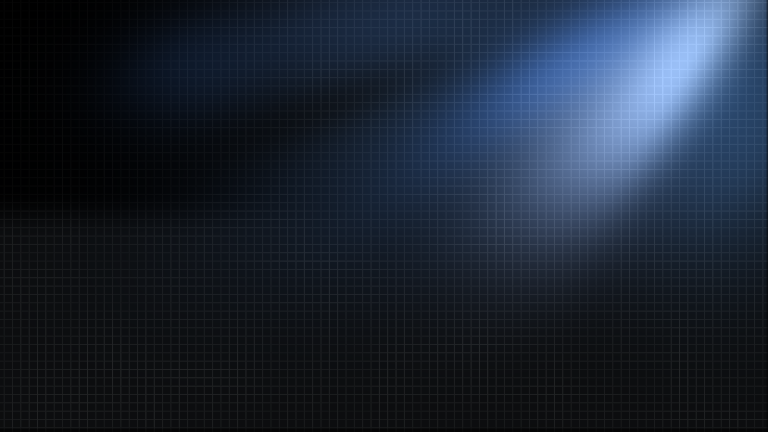
Reproduce this background procedurally as a WebGL 1 fragment shader.

```glsl
precision highp float;
uniform vec2 u_resolution;

vec2 hashGradient(vec2 cell) {
  float angle = 6.2832 * fract(sin(dot(cell, vec2(127.1, 311.7))) * 43758.5);
  return vec2(cos(angle), sin(angle));
}

float gradientNoise(vec2 p) {
  vec2 cell = floor(p);
  vec2 f = fract(p);
  vec2 blend = f * f * f * (f * (f * 6.0 - 15.0) + 10.0);
  float a = dot(hashGradient(cell), f);
  float b = dot(hashGradient(cell + vec2(1.0, 0.0)), f - vec2(1.0, 0.0));
  float c = dot(hashGradient(cell + vec2(0.0, 1.0)), f - vec2(0.0, 1.0));
  float d = dot(hashGradient(cell + 1.0), f - 1.0);
  return mix(mix(a, b, blend.x), mix(c, d, blend.x), blend.y);
}

// Rotated elliptical falloff; radii run along and across the angle
float glow(vec2 p, vec2 center, float degreesUp, vec2 radii) {
  float angle = radians(degreesUp);
  vec2 axis = vec2(cos(angle), sin(angle));
  vec2 d = p - center;
  vec2 q = vec2(dot(d, axis), dot(d, vec2(-axis.y, axis.x))) / radii;
  return exp(-dot(q, q));
}

// Hairlines on both axes, each line with its own strength
float gridLines(vec2 p, float spacing, float pixel) {
  vec2 cell = p / spacing;
  vec2 d = abs(fract(cell) - 0.5) * spacing;
  vec2 lines = 1.0 - smoothstep(0.0, max(pixel, 0.0025), d);
  vec2 id = floor(cell);
  lines.x *= 1.0 + 0.8 * gradientNoise(vec2(id.x * 0.37, p.y * 3.0));
  lines.y *= 0.85 + 0.8 * gradientNoise(vec2(p.x * 3.0, id.y * 0.37 + 40.0));
  return max(lines.x, lines.y);
}

void main() {
  float pixel = 1.0 / u_resolution.y;
  vec2 uv = gl_FragCoord.xy / u_resolution;
  vec2 p = vec2(uv.x * 16.0 / 9.0, uv.y);

  // Charcoal floor under a black upper left
  float shadow = smoothstep(0.45, 0.56, p.y) * (1.0 - smoothstep(0.2, 0.95, p.x));
  vec3 color = vec3(0.045, 0.05, 0.056) * (1.0 - shadow);

  // Wide blue haze and faint upper left light
  vec3 haze = vec3(0.055, 0.11, 0.185) * glow(p, vec2(1.24, 0.82), 25.0, vec2(0.62, 0.28));
  haze += vec3(0.045, 0.085, 0.15) * glow(p, vec2(0.85, 0.96), 14.0, vec2(0.42, 0.14));
  haze += vec3(0.025, 0.05, 0.09) * glow(p, vec2(0.42, 0.84), 20.0, vec2(0.18, 0.12));
  haze += vec3(0.09, 0.18, 0.29) * glow(p, vec2(1.72, 0.75), 75.0, vec2(0.34, 0.24));
  haze += vec3(0.045, 0.06, 0.09) * glow(p, vec2(1.38, 0.52), 30.0, vec2(0.34, 0.18));
  haze += vec3(0.005, 0.014, 0.03) * glow(p, vec2(0.95, 0.5), 10.0, vec2(0.6, 0.2));
  haze *= 1.0 - 0.5 * glow(p, vec2(0.74, 0.745), 20.0, vec2(0.3, 0.06));

  // Light beam, softly cut along its right side
  float edge = p.x - 1.8 + 0.58 * (1.0 - p.y);
  float beamMask = 1.0 - smoothstep(-0.13, 0.09, edge);
  vec3 beam = vec3(0.36, 0.39, 0.44) * glow(p, vec2(1.61, 0.885), 50.0, vec2(0.26, 0.115));
  beam += vec3(0.24, 0.28, 0.36) * glow(p, vec2(1.4, 0.71), 47.0, vec2(0.29, 0.17));
  vec3 stripe = vec3(0.06, 0.13, 0.26) * glow(p, vec2(1.32, 0.87), 34.0, vec2(0.35, 0.095));

  // Soft streaks stretched along the beam
  vec2 streakSpace = vec2(dot(p, vec2(0.8, 0.6)) * 1.5, dot(p, vec2(-0.6, 0.8)) * 8.0);
  float streaks = 1.0 + 0.08 * gradientNoise(streakSpace);
  color += (haze + beam * beamMask + stripe) * streaks;

  // Fine mesh, faint in the shadow
  float meshStrength = (0.85 + 0.4 * gradientNoise(p * 4.0)) * (1.0 - 0.6 * shadow);
  color += vec3(0.068, 0.068, 0.066) * gridLines(p, 0.0193, pixel) * meshStrength;

  // Dark rim at the bottom and right
  color *= mix(0.4, 1.0, smoothstep(0.004, 0.012, p.y));
  color *= mix(0.5, 1.0, smoothstep(0.0, 0.006, 1.7778 - p.x));
  gl_FragColor = vec4(clamp(color, 0.0, 1.0), 1.0);
}
```
